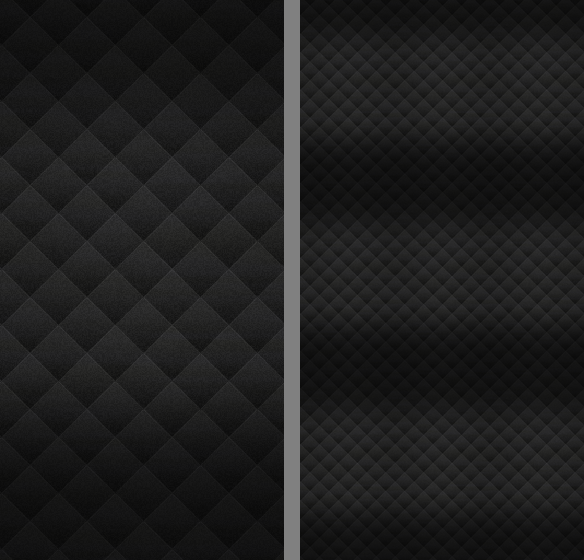
Left, the tile; right, the same tile 3 across and 3 down.
Give the GLSL for this pattern, as a WebGL 1 fragment shader.

```glsl
precision highp float;
// Dark quilted diamonds, each shaded from light top to dark foot, with fine grain.
uniform vec2 u_resolution;

const float TAU = 6.2831853;

float hash(vec2 p) {
  vec3 q = fract(vec3(p.xyx) * 0.1031);
  q += dot(q, q.yzx + 33.33);
  return fract((q.x + q.y) * q.z);
}

// Value noise that wraps after period cells.
float wrapNoise(vec2 p, vec2 period) {
  vec2 i = floor(p);
  vec2 f = fract(p);
  f = f * f * (3.0 - 2.0 * f);
  vec2 lo = mod(i, period);
  vec2 hi = mod(i + 1.0, period);
  return mix(mix(hash(lo), hash(vec2(hi.x, lo.y)), f.x),
             mix(hash(vec2(lo.x, hi.y)), hash(hi), f.x), f.y);
}

// Sawtooth ramp with its drop softened over the given width.
vec2 softSaw(vec2 x, float width) {
  vec2 f = fract(x);
  return f - smoothstep(1.0 - width, 1.0, f);
}

void main() {
  vec2 uv = gl_FragCoord.xy / u_resolution;
  vec2 repeats = vec2(5.0, 10.0);
  vec2 p = uv * repeats - vec2(0.03, 0.19);
  float pixel = repeats.x / u_resolution.x;

  // Diagonal axes: every integer value is a diamond edge.
  vec2 diagonal = vec2(p.x + p.y, p.y - p.x);
  vec2 ramp = softSaw(diagonal, 0.8 * pixel);
  float height = clamp(0.5 * (ramp.x + ramp.y), 0.0, 1.0);

  // Broad glow, brightest just above the middle and wrapping at the borders.
  float glow = 0.5 + 0.5 * cos(TAU * (uv.y - 0.53));
  float sides = 0.96 - 0.04 * cos(TAU * uv.x);
  float light = mix(0.52, 1.03, smoothstep(0.0, 0.8, glow)) * sides;

  // Diamond shading with faint horizontal bands.
  float shade = mix(0.084, 0.166, smoothstep(-0.1, 0.9, height));
  float band = wrapNoise(uv * vec2(3.0, 90.0), vec2(3.0, 90.0)) - 0.5;
  shade += 0.016 * band * (1.0 - 0.6 * height);

  // Thin pale seams.
  vec2 toEdge = 0.5 - abs(fract(diagonal) - 0.5);
  float seam = 1.0 - smoothstep(0.0, 0.006 + 0.9 * pixel, min(toEdge.x, toEdge.y));
  shade += 0.07 * seam;

  // Crisp cloth grain, one value per thread crossing.
  float grain = hash(floor(uv * vec2(260.0, 512.0))) - 0.5;
  shade += 0.04 * grain;

  vec3 tint = vec3(1.0, 1.0, 1.0 + 0.08 * band);
  gl_FragColor = vec4(shade * light * tint, 1.0);
}
```
